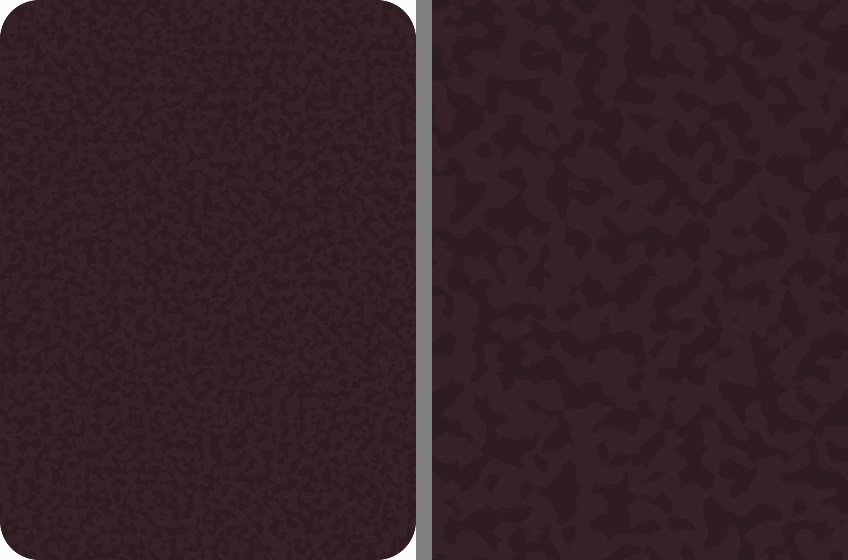
Left, the full canvas; right, a detail of the centre.
Write a WebGL 1 fragment shader that draws this texture.

```glsl
precision highp float;

uniform vec2 u_resolution;

#define BLOTCH_SCALE 66.0
#define WARP_AMOUNT 0.35
#define DETAIL_WEIGHT 0.45
#define ROUGHNESS 0.10
#define THRESHOLD -0.04
#define EDGE_SOFTNESS 0.05
#define CORNER_RADIUS 0.070
#define DARK_TONE vec3(0.182, 0.110, 0.125)
#define LIGHT_TONE vec3(0.210, 0.134, 0.150)
#define PAPER vec3(0.985)

vec2 hash2(vec2 p) {
  vec3 q = fract(p.xyx * vec3(0.1031, 0.1030, 0.0973));
  q += dot(q, q.yzx + 33.33);
  return fract((q.xx + q.yz) * q.zy);
}

// Random unit slope at a lattice point, projected on the offset
float slope(vec2 cell, vec2 offset) {
  vec2 g = hash2(cell) - 0.5;
  return dot(g / (length(g) + 0.001), offset);
}

float gradientNoise(vec2 p) {
  vec2 i = floor(p);
  vec2 f = p - i;
  vec2 w = f * f * f * (f * (f * 6.0 - 15.0) + 10.0);
  vec2 e = vec2(1.0, 0.0);
  float low = mix(slope(i, f), slope(i + e.xy, f - e.xy), w.x);
  float high = mix(slope(i + e.yx, f - e.yx), slope(i + e.xx, f - e.xx), w.x);
  return mix(low, high, w.y);
}

// Warped noise with a finer octave and a rough edge
float blotches(vec2 p) {
  vec2 warp = vec2(gradientNoise(p + 31.7), gradientNoise(p + 78.3));
  vec2 q = p + WARP_AMOUNT * warp;
  float field = gradientNoise(q);
  field += DETAIL_WEIGHT * gradientNoise(q * 1.9 + 17.0);
  return field + ROUGHNESS * gradientNoise(p * 5.0 + 53.0);
}

float roundedBox(vec2 p, vec2 halfSize, float radius) {
  vec2 d = abs(p) - halfSize + radius;
  return length(max(d, 0.0)) + min(max(d.x, d.y), 0.0) - radius;
}

void main() {
  float pixel = 1.0 / u_resolution.y;
  vec2 uv = gl_FragCoord.xy * pixel;
  vec2 halfSize = 0.5 * u_resolution * pixel;

  // Two-tone mottled surface
  float field = blotches(uv * BLOTCH_SCALE + 9.0);
  float tone = smoothstep(-EDGE_SOFTNESS, EDGE_SOFTNESS, field - THRESHOLD);
  vec3 color = mix(DARK_TONE, LIGHT_TONE, tone);

  // Rounded corners on the pale ground
  float edge = roundedBox(uv - halfSize, halfSize, CORNER_RADIUS);
  color = mix(color, PAPER, smoothstep(-0.5 * pixel, 0.5 * pixel, edge));

  gl_FragColor = vec4(color, 1.0);
}
```
